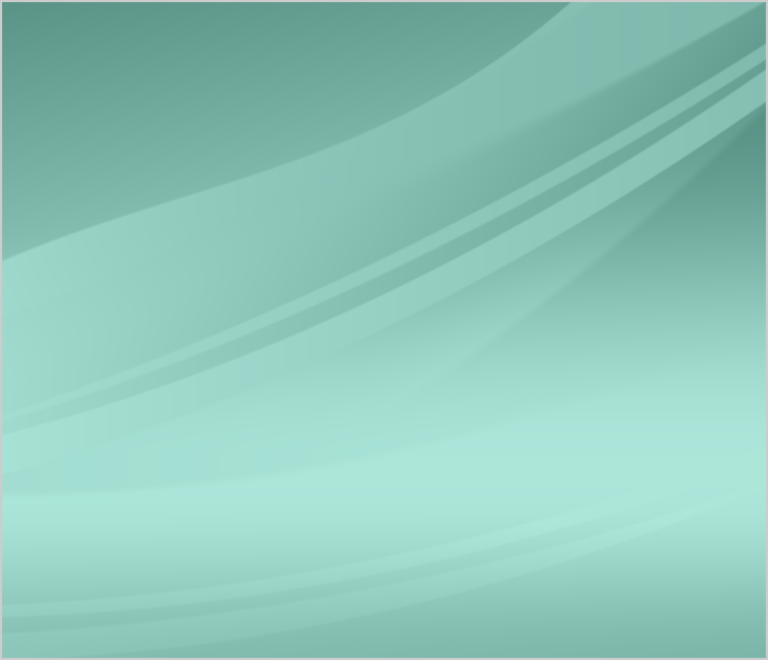
Reproduce this background procedurally as a Shadertoy shader.

```glsl
// Soft aqua backdrop with curved translucent ribbons sweeping up to the right.
// Tone is a single scalar: polynomial curves split the canvas into zones, each
// with its own gradient, and the final tone is mapped onto a two-colour ramp.

const vec3 DEEP_TEAL = vec3(0.34, 0.57, 0.52);
const vec3 PALE_AQUA = vec3(0.67, 0.90, 0.852);
const vec3 FRAME_GREY = vec3(0.80);
const float EDGE = 0.003;
const float FRAME_WIDTH = 0.0034;

// Cubic a + bx + cx^2 + dx^3
float cubic(vec4 k, float x) {
    return k.x + x * (k.y + x * (k.z + x * k.w));
}

// Coverage of the area below a curve, with a given softness
float below(vec2 p, vec4 curve, float softness) {
    return 1.0 - smoothstep(-softness, softness, p.y - cubic(curve, p.x));
}

// Coverage of the strip between two curves
float strip(vec2 p, vec4 top, vec4 bottom) {
    return below(p, top, EDGE) * (1.0 - below(p, bottom, EDGE));
}

// Open field under the ribbons: bright belt, dark upper right, dim floor
float fieldTone(vec2 p) {
    float tone = smoothstep(0.87, 0.31, p.y);

    // Faint swell on the left
    float swell = below(p, vec4(0.25, 0.0, 0.25, 0.0), 0.008);
    tone -= 0.10 * (1.0 - p.x) * (1.0 - swell);

    // Broad ray falling away from the upper right
    float ray = 1.0 - below(p, vec4(0.14, 0.25, 0.45, 0.0), 0.010);
    tone += 0.13 * ray * smoothstep(0.45, 0.80, p.x);

    // Floor shade
    float shade = 1.0 - smoothstep(-0.02, 0.26, p.y);
    tone -= (0.48 + 0.10 * p.x) * shade;

    // Pair of low ribbons
    float thin = strip(p, vec4(0.083, 0.05, 0.19, 0.0), vec4(0.065, 0.03, 0.21, 0.0));
    float wide = strip(p, vec4(0.04, 0.06, 0.17, 0.0), vec4(0.0, 0.03, 0.235, 0.0));
    return tone + 0.09 * (thin + wide) * (1.0 - 0.5 * p.x);
}

// Layers laid from the top edge downward
float sceneTone(vec2 p) {
    float x = p.x;
    vec4 ribbonTop = vec4(0.37, 0.39, 0.176, 0.0);

    // Upper sky
    float tone = 0.02 + 1.35 * (1.0 - p.y) + 0.25 * x;

    // Broad veil: bright rim, then body
    float rim = cubic(vec4(0.83, -0.70, 0.42, 0.0), x);
    tone = mix(tone, rim, below(p, vec4(0.603, 0.508, -0.609, 0.859), EDGE));
    float veil = cubic(vec4(0.79, -0.52, 0.20, 0.0), x);
    tone = mix(tone, veil, below(p, vec4(0.518, 0.42, 0.26, 0.0), EDGE));

    // Shadow hollow, blending into the veil toward the left
    float hollow = 0.87 - 0.74 * x + 0.9 * x * (p.y - cubic(ribbonTop, x));
    float blend = 0.004 + 0.12 * (1.0 - x) * (1.0 - x);
    tone = mix(tone, hollow, below(p, vec4(0.53, 0.27, 0.20, 0.0), blend));

    // Thin ribbon, dark gap, wide ribbon
    tone = mix(tone, 0.90 - 0.42 * x, below(p, ribbonTop, EDGE));
    tone = mix(tone, 0.87 - 0.70 * x, below(p, vec4(0.36, 0.35, 0.202, 0.0), EDGE));
    tone = mix(tone, 0.95 - 0.41 * x, below(p, vec4(0.34, 0.30, 0.257, 0.0), EDGE));

    // Open field
    return mix(tone, fieldTone(p), below(p, vec4(0.28, 0.32, 0.248, 0.0), EDGE));
}

void mainImage(out vec4 fragColor, in vec2 fragCoord) {
    vec2 uv = fragCoord / iResolution.xy;
    vec3 color = mix(DEEP_TEAL, PALE_AQUA, clamp(sceneTone(uv), 0.0, 1.0));

    // Grey frame
    vec2 inset = min(fragCoord, iResolution.xy - fragCoord) / iResolution.y;
    float border = min(inset.x, inset.y);
    float pixel = 0.5 / iResolution.y;
    float frame = 1.0 - smoothstep(FRAME_WIDTH - pixel, FRAME_WIDTH + pixel, border);

    fragColor = vec4(mix(color, FRAME_GREY, frame), 1.0);
}
```
